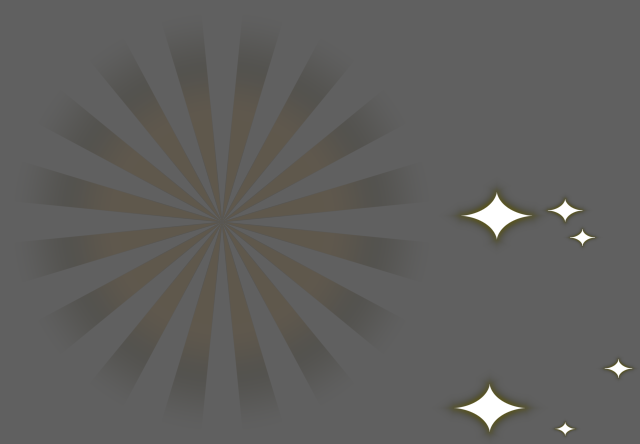
Give the GLSL for this background, as a Shadertoy shader.

```glsl
// A faint sunburst of sixteen rays on flat grey, with white four-pointed sparkles.
// Rays come from folding the polar angle; sparkles are cut out by four corner
// circles, and the distance to their edge also drives a dark olive glow.

#define RAY_COUNT 16.0
#define BURST_CENTER vec2(0.5, 0.5)
#define BURST_RADIUS 0.485
#define SPARKLE_ASPECT 1.5
#define CORNER 1.15
#define GLOW_REACH 0.32
#define GREY vec3(0.376)
#define BROWN vec3(0.374, 0.345, 0.300)
#define SOOT vec3(0.325, 0.321, 0.306)
#define OLIVE vec3(0.370, 0.345, 0.080)
#define SHADOW vec3(0.250, 0.248, 0.190)

const float PI = 3.14159;

// Sparkles: centre x, centre y, half width, in canvas heights
const vec3 SPARKLES[6] = vec3[6](
    vec3(1.119, 0.514, 0.079), vec3(1.273, 0.526, 0.038),
    vec3(1.312, 0.465, 0.027), vec3(1.393, 0.170, 0.030),
    vec3(1.103, 0.081, 0.079), vec3(1.273, 0.034, 0.022));

// Distance to the nearest ray edge, negative inside a ray
float rayDistance(vec2 p) {
    float sector = 2.0 * PI / RAY_COUNT;
    float angle = abs(mod(atan(p.y, p.x), sector) - 0.5 * sector);
    return length(p) * sin(angle - 0.25 * sector);
}

// Approximate distance to a sparkle; q is position over half size
float sparkleDistance(vec2 q, vec2 halfSize) {
    vec2 toCorner = CORNER - q;
    float len = max(length(toCorner), 1e-4);
    float radius = length(vec2(CORNER, CORNER - 1.0));
    float arc = (radius - len) / max(length(toCorner / len / halfSize), 1e-4);
    float diamond = (q.x + q.y - 1.0) / length(1.0 / halfSize);
    return max(arc, diamond);
}

vec3 drawBurst(vec3 color, vec2 p, float pixel) {
    float r = length(p);
    float edge = rayDistance(p);
    float fade = 1.0 - smoothstep(0.68, 1.0, r / BURST_RADIUS);
    vec3 tint = mix(BROWN, SOOT, smoothstep(0.48, 0.76, r / BURST_RADIUS));
    color = mix(color, tint, fade * smoothstep(pixel, -pixel, edge * 1.4));

    // Thin dark outline, strongest near the hub
    float line = 1.0 - smoothstep(0.0, max(0.0022, pixel), abs(edge));
    return mix(color, SOOT, 0.5 * line * (1.0 - smoothstep(0.2, 0.7, r / BURST_RADIUS)));
}

vec3 drawSparkle(vec3 color, vec2 p, float halfWidth, float pixel) {
    vec2 halfSize = halfWidth * vec2(1.0, 1.0 / SPARKLE_ASPECT);
    vec2 q = abs(p) / halfSize;
    float d = sparkleDistance(q, halfSize);

    // Wide shadow, then a tighter olive halo in the hollows
    float t = max(d, 0.0) / (GLOW_REACH * halfSize.y);
    float hollow = exp(-0.9 * dot(q, q));
    color = mix(color, SHADOW, 0.8 * exp(-t * t) * mix(hollow, 1.0, 0.25));
    color = mix(color, OLIVE, 0.9 * exp(-4.0 * t * t) * hollow);
    return mix(color, vec3(1.0), smoothstep(0.7 * pixel, -0.7 * pixel, d));
}

void mainImage(out vec4 fragColor, in vec2 fragCoord) {
    vec2 uv = fragCoord / iResolution.y;
    float pixel = 1.0 / iResolution.y;

    vec3 color = drawBurst(GREY, uv - BURST_CENTER, pixel);
    for (int i = 0; i < 6; i++) {
        color = drawSparkle(color, uv - SPARKLES[i].xy, SPARKLES[i].z, pixel);
    }
    fragColor = vec4(color, 1.0);
}
```
